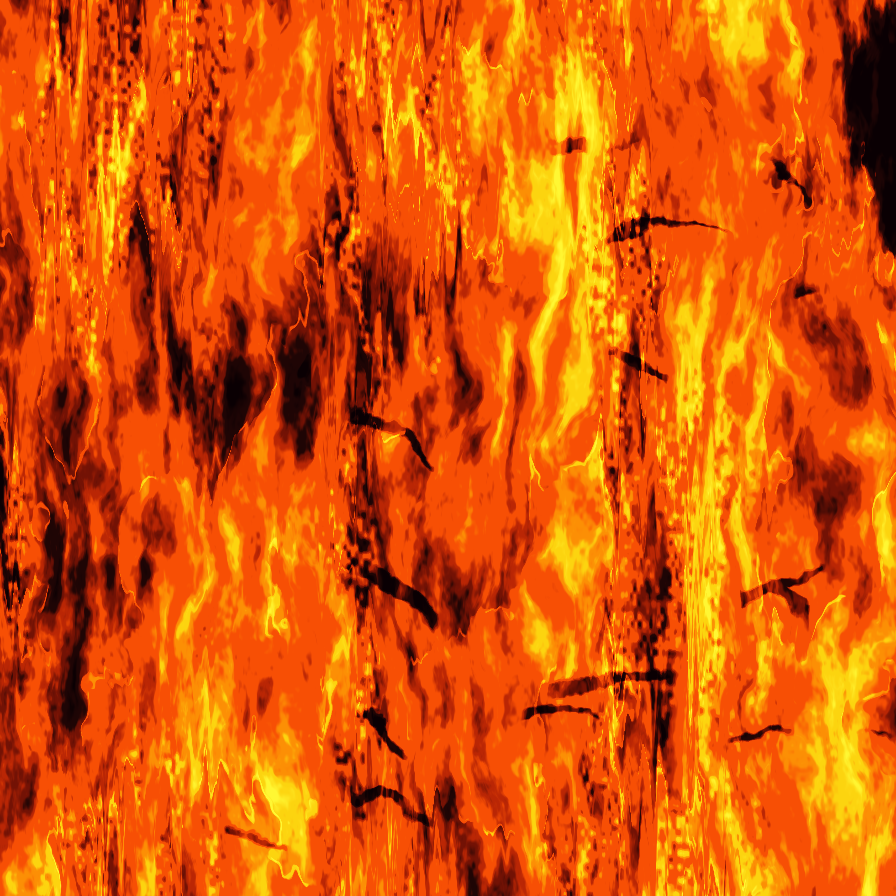
Write a three.js fragment shader that draws this texture.

```glsl
// A wall of fire: tall flame tongues torn into vertical streaks, with dark twigs.
// Stretched, warped noise layers add up to one heat value, centred on zero,
// which a ramp turns from soot through red and orange to yellow.
varying vec2 vUv;

float hash(vec2 p) {
  return fract(sin(dot(p, vec2(127.1, 311.7))) * 43758.5453);
}

float noise(vec2 p) {
  vec2 i = floor(p), f = fract(p);
  f = f * f * (3.0 - 2.0 * f);
  return mix(mix(hash(i), hash(i + vec2(1.0, 0.0)), f.x),
             mix(hash(i + vec2(0.0, 1.0)), hash(i + 1.0), f.x), f.y);
}

float fbm(vec2 p) {
  float sum = 0.0, amp = 0.516;
  for (int i = 0; i < 5; i++) {
    sum += amp * noise(p);
    p = p * 2.03 + vec2(17.3, 9.1);
    amp *= 0.5;
  }
  return sum;
}

// Bent, tapering twigs scattered over the middle and right
float twigs(vec2 p) {
  float cover = 0.0;
  p += 0.05 * (vec2(fbm(p * 18.0), fbm(p * 18.0 + 40.0)) - 0.5);
  for (int i = 0; i < 16; i++) {
    float id = float(i);
    vec2 centre = vec2(0.28 + 0.7 * hash(vec2(id, 1.0)), 0.03 + 0.87 * hash(vec2(id, 2.0)));
    float angle = mix(-1.0, 0.5, hash(vec2(id, 3.0)));
    float halfLength = mix(0.04, 0.12, hash(vec2(id, 4.0)));
    vec2 d = p - centre;
    d = vec2(d.x * cos(angle) + d.y * sin(angle), d.y * cos(angle) - d.x * sin(angle));
    float along = d.x / halfLength;
    d.y += 0.025 * (hash(vec2(id, 5.0)) - 0.3) * along * along;
    float width = mix(0.002, 0.007, hash(vec2(id, 6.0))) * (1.0 - 0.6 * along);
    float body = 1.0 - smoothstep(width - 0.002, width + 0.003, abs(d.y));
    cover = max(cover, body * (1.0 - smoothstep(0.8, 1.0, abs(along))));
  }
  return cover;
}

// Soot, maroon, red, orange-red, orange, yellow
vec3 fireRamp(float heat) {
  vec3 c = mix(vec3(0.04, 0.0, 0.01), vec3(0.12, 0.02, 0.02), smoothstep(-3.0, -2.2, heat));
  c = mix(c, vec3(0.45, 0.07, 0.02), smoothstep(-2.0, -1.4, heat));
  c = mix(c, vec3(0.73, 0.15, 0.02), smoothstep(-1.35, -0.85, heat));
  c = mix(c, vec3(0.97, 0.31, 0.02), smoothstep(-0.8, -0.3, heat));
  c = mix(c, vec3(0.99, 0.56, 0.02), smoothstep(0.4, 1.05, heat));
  c = mix(c, vec3(0.99, 0.83, 0.06), smoothstep(1.15, 1.7, heat));
  return mix(c, vec3(1.0, 0.97, 0.2), smoothstep(1.9, 2.8, heat));
}

void main() {
  vec2 p = vUv;

  // Sway the flames, then tear some columns up and down
  vec2 q = p;
  q.x += 0.08 * (fbm(p * vec2(7.0, 5.0)) - 0.5);
  q.x += 0.02 * (noise(p * vec2(24.0, 14.0) + 5.0) - 0.5);
  float torn = smoothstep(0.4, 0.7, noise(p * vec2(13.0, 2.5) + 31.0));
  q.y += 0.16 * torn * (noise(p * vec2(170.0, 4.0)) - 0.5);

  // Broad glow, tongues and fine streaks
  float heat = 0.19;
  heat += 1.0 * (noise(p * vec2(5.0, 3.5) + 12.0) - 0.5);
  heat += 1.1 * (noise(vec2(p.x * 18.0, q.y * 1.5) + 3.0) - 0.5);
  heat += 3.0 * (fbm(q * vec2(14.0, 5.0) + 7.0) - 0.5);
  heat += 3.6 * (fbm(q * vec2(48.0, 10.0) + 21.0) - 0.5);
  heat += 0.8 * (noise(q * vec2(120.0, 16.0) + 33.0) - 0.5);

  // Narrow curling licks
  float lick = 1.0 - abs(2.0 * fbm(q * vec2(24.0, 9.0) + 50.0) - 1.0);
  heat += 1.9 * (lick * lick - 0.65);

  // Overlapping sheets with crisp edges and broken bright rims
  float sheet = fbm(q * vec2(12.0, 5.0) + 63.0) - 0.5;
  heat += 0.6 * (smoothstep(-0.01, 0.01, sheet) - 0.5);
  float rim = 1.0 - smoothstep(0.003, 0.012, abs(sheet));
  heat += 1.2 * rim * smoothstep(0.45, 0.6, noise(p * vec2(60.0, 30.0)));

  // Crumbling specks along ragged outlines in the torn columns
  float speck = noise(p * vec2(230.0, 130.0) + 9.0 * q.yx) - 0.5;
  float crumble = torn * smoothstep(0.45, 0.7, noise(q * vec2(45.0, 14.0) + 80.0));
  heat += speck * (0.5 + 2.4 * crumble);

  // Sooty column, charred left edge and smoke at the upper right
  float ragged = fbm(p * vec2(30.0, 8.0) + 90.0) - 0.5;
  float column = 1.0 - smoothstep(0.005, 0.045, abs(p.x - 0.425 + 0.12 * ragged));
  heat -= 1.3 * column * smoothstep(0.3, 0.6, noise(vec2(p.x * 9.0, p.y * 5.0) + 15.0));
  heat -= 0.9 * (1.0 - smoothstep(0.0, 0.04, p.x + 0.08 * ragged));
  vec2 smoke = (p - vec2(0.98, 0.88)) / vec2(0.06, 0.15);
  heat -= 2.8 * (1.0 - smoothstep(0.7, 1.1, length(smoke) + 1.6 * ragged));

  // Twigs stay dark but are partly veiled by flame
  float veil = smoothstep(0.3, 0.55, noise(p * vec2(30.0, 14.0) + 70.0));
  heat -= 2.0 * twigs(p) * veil;

  gl_FragColor = vec4(fireRamp(heat), 1.0);
}
```
